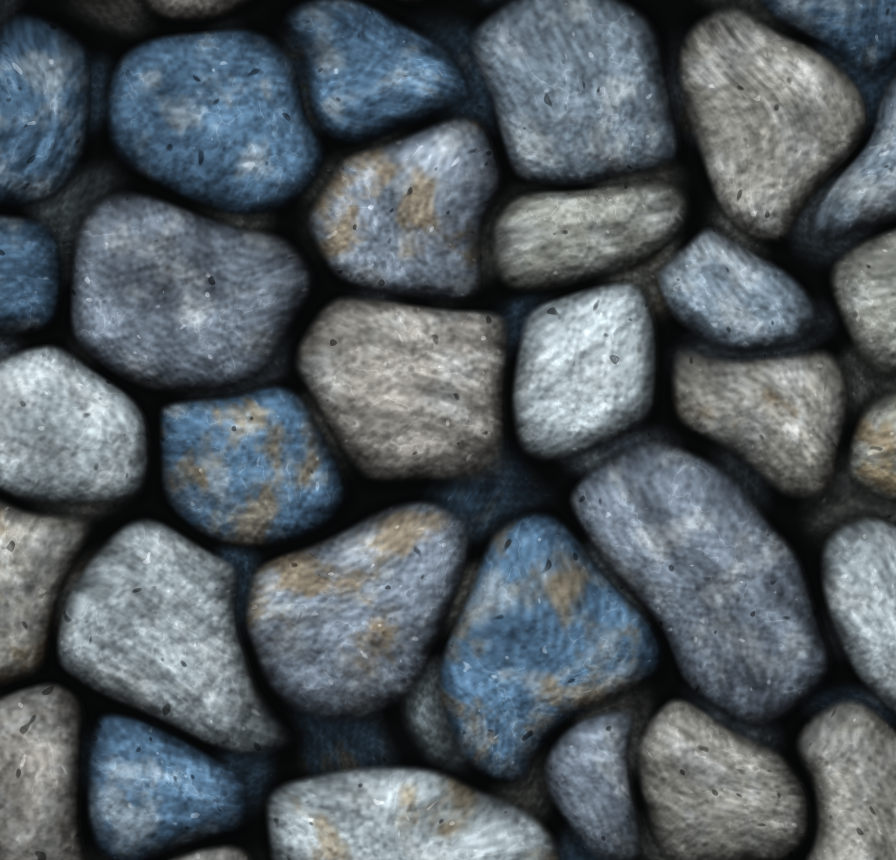
A Shadertoy shader for this texture:

```glsl
// Packed river pebbles, blue and grey, over black gaps with dim stones below.
// Stones are cells of a stretched, size-weighted Voronoi pattern whose corners
// are rounded by a soft minimum; they are then domed, lit and mottled by noise.

#define CELLS 4.8       // stones per canvas height
#define JITTER 0.68     // scatter of the stone centres
#define STRETCH 1.9     // longest stone, length over width
#define SIZE_SPREAD 0.26 // variation of stone radius
#define REACH 0.66      // largest mean radius, in cells
#define CORNER 13.0     // higher gives sharper corners
#define GAP 0.010       // half width of the dark gaps
#define DOME 0.25       // depth over which a stone curves
#define BUMP 0.055      // surface roughness
#define EXPOSURE 1.08   // overall brightness

struct Stone { float depth; vec2 id; vec2 local; };

float hash(vec2 p) {
    return fract(sin(dot(p, vec2(127.1, 311.7))) * 43758.5453);
}

mat2 rotation(float a) {
    return mat2(cos(a), sin(a), -sin(a), cos(a));
}

float noise(vec2 p) {
    vec2 i = floor(p), f = fract(p);
    f = f * f * (3.0 - 2.0 * f);
    return mix(mix(hash(i), hash(i + vec2(1, 0)), f.x),
               mix(hash(i + vec2(0, 1)), hash(i + vec2(1, 1)), f.x), f.y);
}

float fbm(vec2 p) {
    float sum = 0.0, amp = 0.52;
    for (int i = 0; i < 4; i++) {
        sum += amp * noise(p);
        p = rotation(0.7) * p * 2.05 + 11.3;
        amp *= 0.52;
    }
    return sum;
}

// Small round specks where two rotated noises are both high
float specks(vec2 q) {
    return smoothstep(0.62, 0.76, noise(q) * noise(rotation(0.8) * q * 1.2 + 5.0));
}

// Nearest stone and the soft distance to its outline
Stone nearestStone(vec2 p) {
    p += 0.22 * (vec2(noise(p * 1.7), noise(p * 1.7 + 31.0)) - 0.5);
    Stone s = Stone(0.0, vec2(0), vec2(0));
    float best = 9.0, others = exp(-CORNER * REACH);
    for (int y = -2; y <= 2; y++)
    for (int x = -2; x <= 2; x++) {
        vec2 id = floor(p) + vec2(x, y);
        vec2 centre = id + 0.5 + JITTER * (vec2(hash(id), hash(id + 17.3)) - 0.5);
        float stretch = sqrt(mix(1.0, STRETCH, hash(id + 5.9)));
        vec2 local = rotation(6.283 * hash(id + 41.7)) * (p - centre);
        vec2 q = pow(abs(local * vec2(1.0 / stretch, stretch)), vec2(2.4));
        float f = pow(q.x + q.y, 1.0 / 2.4) - SIZE_SPREAD * (hash(id + 73.1) - 0.5);
        others += exp(-CORNER * max(f, best));
        if (f < best) {
            best = f;
            s.id = id;
            s.local = local;
        }
    }
    s.depth = 0.5 * (-log(others) / CORNER - best) - GAP;
    return s;
}

float surfaceHeight(vec2 p, float depth) {
    float t = clamp(depth / DOME, 0.0, 1.0);
    return DOME * sqrt(t * (2.0 - t) + 0.01) + BUMP * fbm(p * 7.0);
}

// Mineral colour: base tone, streaks, blotches, veins, rust and specks
vec3 stoneColour(Stone s) {
    vec3 tones[7] = vec3[7](
        vec3(0.46, 0.54, 0.61), vec3(0.63, 0.70, 0.73), vec3(0.58, 0.58, 0.55),
        vec3(0.29, 0.42, 0.55), vec3(0.47, 0.49, 0.46), vec3(0.45, 0.51, 0.58),
        vec3(0.60, 0.59, 0.56));
    float pick = hash(s.id + 91.3);
    vec3 base = tones[int(pick * 6.99)];
    vec2 q = s.local + s.id * 7.31;
    float streak = fbm(q * vec2(3.5, mix(4.0, 13.0, hash(s.id + 2.7))));
    float blotch = fbm(q * 5.0 + 50.0);
    float vein = 1.0 - abs(2.0 * fbm(q * 8.0 + 9.0) - 1.0);
    vec3 pale = vec3(0.70, 0.74, 0.75);
    vec3 c = base * mix(0.85, 1.12, hash(s.id + 8.8));
    c = mix(c, pale, 0.5 * smoothstep(0.46, 0.75, blotch));
    c *= 0.45 + 1.15 * streak;
    c += 0.13 * pale * smoothstep(0.90, 1.0, vein) * smoothstep(0.4, 0.6, streak);
    float rust = step(0.84, hash(s.id + 63.0)) * smoothstep(0.48, 0.72, fbm(q * 4.0 + 80.0));
    c = mix(c, vec3(0.52, 0.42, 0.27) * (0.5 + streak), 0.6 * rust);
    c *= 0.78 + 0.44 * noise(q * 34.0);
    c += 0.25 * specks(q * 20.0 + 3.0);
    return c * (1.0 - 0.5 * specks(q * 16.0 + 70.0));
}

void mainImage(out vec4 fragColor, in vec2 fragCoord) {
    vec2 uv = fragCoord / iResolution.y;
    vec2 p = uv * CELLS + vec2(3.4, 8.2);

    // Dim smaller stones at the bottom of the gaps
    Stone low = nearestStone(p * 1.4 + 40.0);
    vec3 colour = vec3(0.035, 0.043, 0.044);
    colour += 0.42 * stoneColour(low) * smoothstep(0.02, 0.20, low.depth);

    // Upper stones, lit softly from above
    Stone top = nearestStone(p);
    float e = 0.015;
    float h = surfaceHeight(p, top.depth);
    vec2 px = p + vec2(e, 0), py = p + vec2(0, e);
    vec2 slope = vec2(surfaceHeight(px, nearestStone(px).depth),
                      surfaceHeight(py, nearestStone(py).depth)) - h;
    vec3 normal = normalize(vec3(-slope / e, 1.0));
    float light = max(dot(normal, normalize(vec3(-0.22, 0.50, 0.84))), 0.0);
    float rim = mix(0.42, 1.0, smoothstep(0.0, 0.11, top.depth));
    vec3 lit = stoneColour(top) * (0.24 + 0.93 * light) * rim * EXPOSURE;
    lit /= 0.80 + 0.35 * lit;

    // Contact shadow, soft outline and faint vignette
    colour *= mix(0.6, 1.0, smoothstep(0.01, -0.06, top.depth));
    colour = mix(colour, lit, smoothstep(-0.005, 0.03, top.depth));
    vec2 v = fragCoord / iResolution.xy - 0.5;
    colour *= 1.0 - 0.35 * dot(v, v);
    fragColor = vec4(clamp(colour, 0.0, 1.0), 1.0);
}
```
